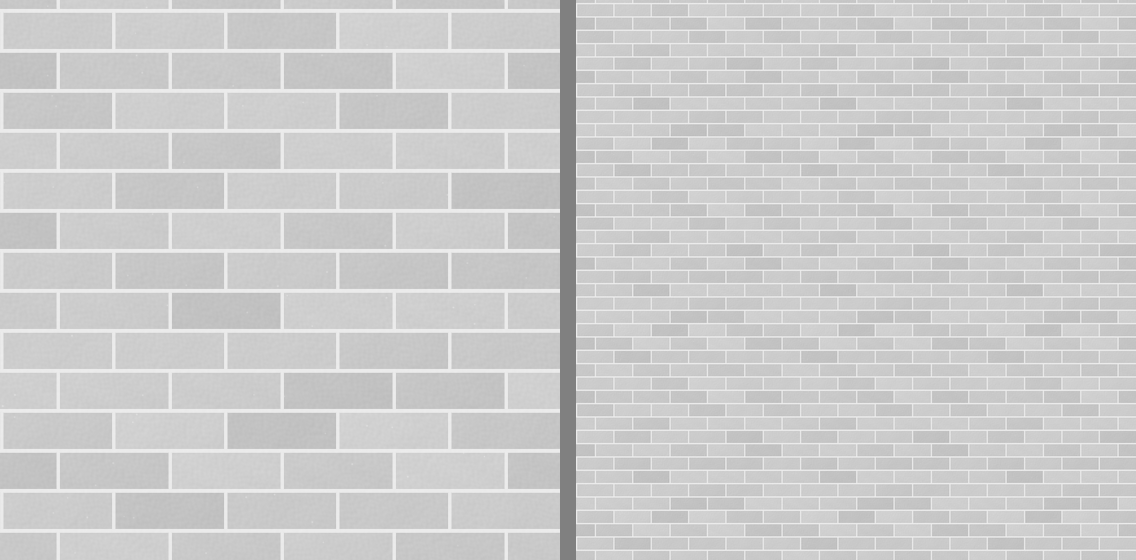
Left: one tile. Right: repeated 3 by 3.
This pattern is drawn by a Shadertoy shader. Its source:

```glsl
// Pale grey running-bond brick wall with light mortar and finely pitted faces
#define GRID vec2(5.0, 14.0)          // bricks across, courses down
#define JOINT vec2(0.0062, 0.0070)    // mortar width: upright, level
#define COURSE_SHIFT 0.729            // height of the first level joint, in courses
#define BOND_SHIFT vec2(0.016, 0.520) // joint offset of even and odd courses
#define DARK_BRICK 0.758
#define LIGHT_BRICK 0.815
#define MORTAR 0.922
#define GRAIN_CELLS 144.0
#define GRAIN_DEPTH 0.016
#define SPECK_CELLS 56.0
#define SPECK_CHANCE 0.025

const float TAU = 6.2831853;

// Two random values in 0..1 per lattice cell
vec2 hash2(vec2 cell, uint seed) {
    uvec2 q = uvec2(cell + 0.5);
    uint n = q.x * 1597u + q.y * 51749u + seed * 7919u;
    n = (n ^ (n >> 15u)) * 73244475u;
    n = (n ^ (n >> 13u)) * 73244475u;
    n ^= n >> 16u;
    return vec2(n & 65535u, n >> 16u) / 65535.0;
}

// Wrapping cellular noise: distance to the nearest scattered point
float cellular(vec2 uv, float cells) {
    vec2 p = uv * cells;
    vec2 base = floor(p);
    float nearest = 2.0;
    for (int y = -1; y <= 1; y++) {
        for (int x = -1; x <= 1; x++) {
            vec2 cell = base + vec2(x, y);
            vec2 point = cell + hash2(mod(cell, cells), 3u);
            nearest = min(nearest, distance(p, point));
        }
    }
    return nearest;
}

// Fine relief lit from the upper left
float grain(vec2 uv) {
    vec2 toLight = vec2(-0.35, 0.35) / GRAIN_CELLS;
    return cellular(uv + toLight, GRAIN_CELLS) - cellular(uv - toLight, GRAIN_CELLS);
}

// Wrapping layered sines for slow tonal drift
float mottling(vec2 uv) {
    vec2 w = uv * TAU;
    return sin(9.0 * w.x + 5.0 * w.y + 2.0 * sin(7.0 * w.y))
         + 0.6 * sin(23.0 * w.y - 14.0 * w.x + 2.0 * sin(11.0 * w.x));
}

// Rare small pale chips
float specks(vec2 uv, float pixel) {
    vec2 p = uv * SPECK_CELLS;
    vec2 cell = mod(floor(p), SPECK_CELLS);
    vec2 center = 0.2 + 0.6 * hash2(cell, 11u);
    vec2 pick = hash2(cell, 17u);
    float radius = mix(0.0007, 0.0014, pick.y);
    float d = distance(fract(p), center) / SPECK_CELLS - radius;
    return step(pick.x, SPECK_CHANCE) * (1.0 - smoothstep(-pixel, pixel, d));
}

void mainImage(out vec4 fragColor, in vec2 fragCoord) {
    vec2 uv = fragCoord / iResolution.xy;
    float pixel = 1.0 / min(iResolution.x, iResolution.y);

    // Running bond layout
    vec2 p = uv * GRID - vec2(0.0, COURSE_SHIFT);
    p.x -= mod(floor(p.y), 2.0) < 0.5 ? BOND_SHIFT.x : BOND_SHIFT.y;
    vec2 brick = mod(floor(p), GRID);
    vec2 local = fract(p);
    vec2 inset = (0.5 - abs(local - 0.5)) / GRID - 0.5 * JOINT;
    float edge = min(inset.x, inset.y);
    float face = smoothstep(-0.7 * pixel, 0.7 * pixel, edge);

    // Brick tone with a soft fall-off toward the lower right
    vec2 variation = hash2(brick, 29u);
    float relief = grain(uv);
    float tone = mix(DARK_BRICK, LIGHT_BRICK, variation.x);
    tone += dot(local - 0.5, vec2(-0.010, 0.008)) * (0.4 + variation.y);
    tone += 0.0025 * mottling(uv) + GRAIN_DEPTH * relief;
    tone -= 0.012 * (1.0 - smoothstep(0.0, 0.003, edge));
    tone += 0.07 * specks(uv, pixel);

    float mortar = MORTAR + 0.4 * GRAIN_DEPTH * relief;
    fragColor = vec4(vec3(mix(mortar, tone, face)), 1.0);
}
```
